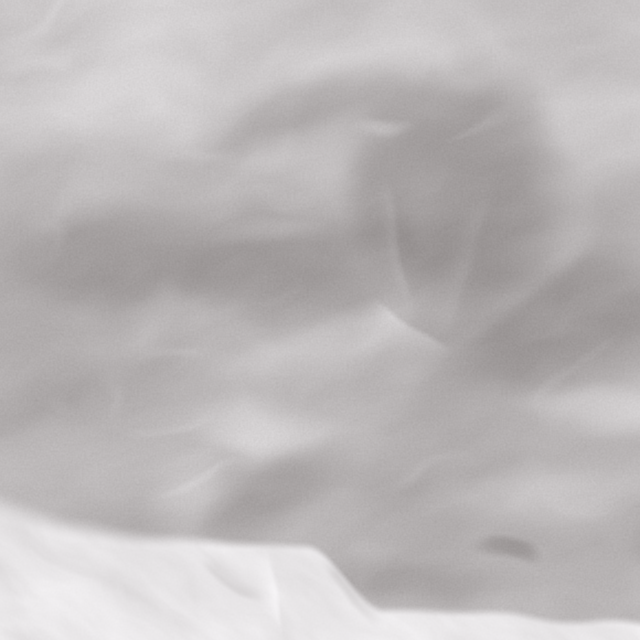
A Shadertoy shader for this texture:

```glsl
// Softly crumpled grey paper with shaded folds above a bright white sheet.

const vec3 SHADOW_GREY = vec3(0.515, 0.493, 0.490);
const vec3 PAPER_WHITE = vec3(0.965, 0.958, 0.965);

vec2 hash22(vec2 p) {
    vec3 q = fract(p.xyx * vec3(0.1031, 0.1030, 0.0973));
    q += dot(q, q.yzx + 33.33);
    return fract((q.xx + q.yz) * q.zy) * 2.0 - 1.0;
}

float gradientNoise(vec2 p) {
    vec2 i = floor(p), f = p - i;
    vec2 u = f * f * f * (f * (f * 6.0 - 15.0) + 10.0);
    vec2 e = vec2(1.0, 0.0);
    float low = mix(dot(hash22(i), f), dot(hash22(i + e), f - e), u.x);
    float high = mix(dot(hash22(i + e.yx), f - e.yx), dot(hash22(i + 1.0), f - 1.0), u.x);
    return mix(low, high, u.y);
}

// Brings a point into axes turned by the given angle.
mat2 turn(float angle) {
    float c = cos(angle), s = sin(angle);
    return mat2(c, -s, s, c);
}

float fbm(vec2 p, float gain) {
    float sum = 0.0, amplitude = 1.0;
    for (int i = 0; i < 4; i++) {
        sum += amplitude * gradientNoise(p);
        p = turn(0.35) * p * 2.03 + 17.3;
        amplitude *= gain;
    }
    return sum;
}

vec2 warp(vec2 p, float frequency, float amount) {
    vec2 q = p * frequency + 40.0;
    return p + amount * vec2(gradientNoise(q), gradientNoise(q + 31.7));
}

// Elliptical tone; softness 1 fades all the way from the centre.
float patchTone(vec2 p, vec2 centre, vec2 radius, float angle, float softness) {
    float d = length(turn(angle) * (p - centre) / radius);
    return 1.0 - smoothstep(1.0 - softness, 1.0 + softness, d);
}

// Lit crease: crisp on the line a-b, fading out to its left.
float fold(vec2 p, vec2 a, vec2 b, float crisp, float fade) {
    vec2 d = b - a, r = p - a;
    float along = dot(r, d) / dot(d, d);
    float side = (d.x * r.y - d.y * r.x) / length(d);
    float taper = smoothstep(-0.25, 0.2, along) * (1.0 - smoothstep(0.8, 1.25, along));
    return taper * smoothstep(-crisp, crisp, side) * exp(-max(side, 0.0) / fade);
}

float backShade(vec2 uv) {
    vec2 p = warp(warp(uv, 5.0, 0.045), 15.0, 0.014);
    float shade = mix(0.705, 0.785, smoothstep(0.58, 0.92, p.y));

    // Broad hollows
    shade -= 0.125 * patchTone(p, vec2(0.71, 0.72), vec2(0.155, 0.17), 0.3, 0.3);
    shade -= 0.110 * patchTone(p, vec2(0.90, 0.50), vec2(0.19, 0.09), 0.2, 0.55);
    shade -= 0.080 * patchTone(p, vec2(0.16, 0.59), vec2(0.22, 0.06), -0.1, 0.7);
    shade -= 0.070 * patchTone(p, vec2(0.48, 0.58), vec2(0.17, 0.08), 0.1, 0.6);
    shade -= 0.100 * patchTone(p, vec2(0.49, 0.83), vec2(0.13, 0.04), 0.15, 0.8);
    shade -= 0.090 * patchTone(p, vec2(0.42, 0.23), vec2(0.09, 0.045), 0.6, 0.7);
    shade -= 0.080 * patchTone(p, vec2(0.66, 0.09), vec2(0.12, 0.028), -0.1, 0.8);
    shade -= 0.090 * patchTone(p, vec2(0.795, 0.13), vec2(0.045, 0.014), -0.2, 0.6);

    // Broad swells
    shade += 0.050 * patchTone(p, vec2(0.14, 0.82), vec2(0.22, 0.05), 0.1, 0.8);
    shade += 0.065 * patchTone(p, vec2(0.88, 0.23), vec2(0.15, 0.035), 0.15, 0.8);
    shade += 0.070 * patchTone(p, vec2(0.96, 0.35), vec2(0.10, 0.03), -0.1, 0.8);
    shade += 0.070 * patchTone(p, vec2(0.39, 0.33), vec2(0.10, 0.03), -0.1, 0.8);
    shade += 0.060 * patchTone(p, vec2(0.42, 0.635), vec2(0.07, 0.015), 0.1, 0.8);
    shade += 0.070 * patchTone(p, vec2(0.60, 0.795), vec2(0.035, 0.009), 0.1, 0.8);
    shade += 0.060 * patchTone(p, vec2(0.28, 0.21), vec2(0.04, 0.06), -0.2, 0.9);

    // Creases spreading from one pinched point
    vec2 s = warp(uv, 11.0, 0.012);
    vec2 pinch = vec2(0.69, 0.46), peak = vec2(0.592, 0.521);
    shade += 0.090 * fold(s, pinch, peak, 0.006, 0.045);
    shade += 0.090 * fold(s, peak, vec2(0.36, 0.44), 0.022, 0.06);
    shade += 0.075 * fold(s, vec2(0.638, 0.54), vec2(0.606, 0.70), 0.010, 0.016);
    shade += 0.055 * fold(s, vec2(0.70, 0.49), vec2(0.76, 0.68), 0.018, 0.022);
    shade += 0.075 * fold(s, vec2(0.71, 0.45), vec2(0.92, 0.62), 0.020, 0.035);

    // Irregular wrinkles and faint bright ridges
    vec2 q = turn(0.25) * p * vec2(3.2, 7.0);
    shade += 0.100 * fbm(q, 0.45);
    float ridge = 1.0 - smoothstep(0.0, 0.11, abs(gradientNoise(q * 1.6 + 9.0)));
    shade += 0.030 * ridge * smoothstep(0.0, 0.4, gradientNoise(p * 6.0 + 5.0));
    return clamp(shade, 0.565, 0.84);
}

float sheetEdge(float x) {
    float leftRim = 0.137 + 0.075 * exp(-5.0 * x);
    float rightRim = 0.092 - 0.068 * x;
    return mix(leftRim, rightRim, smoothstep(0.48, 0.60, x));
}

float sheetShade(vec2 uv) {
    vec2 p = warp(uv, 9.0, 0.022);
    float shade = 0.91 + 0.075 * fbm(turn(-0.6) * p * vec2(5.0, 14.0), 0.5);
    shade += 0.06 * fold(p, vec2(0.44, 0.02), vec2(0.42, 0.12), 0.006, 0.025);
    shade -= 0.09 * fold(p, vec2(0.51, 0.11), vec2(0.57, 0.035), 0.007, 0.035);
    shade -= 0.07 * fold(p, vec2(0.32, 0.11), vec2(0.40, 0.06), 0.006, 0.018);
    return clamp(shade, 0.78, 0.96);
}

void mainImage(out vec4 fragColor, in vec2 fragCoord) {
    vec2 uv = fragCoord / iResolution.xy;
    float rim = sheetEdge(uv.x) + 0.012 * gradientNoise(vec2(uv.x * 9.0, 3.4));
    float blur = mix(0.024, 0.009, smoothstep(0.0, 0.45, uv.x));
    float sheet = 1.0 - smoothstep(rim - blur, rim + blur, uv.y);
    float shade = mix(backShade(uv), sheetShade(uv), sheet);

    // Fine grain, weaker on the white sheet
    float grain = gradientNoise(uv * 290.0) + 0.6 * gradientNoise(uv * 170.0 + 7.0);
    shade += grain * mix(0.026, 0.010, sheet);

    vec3 color = mix(SHADOW_GREY, PAPER_WHITE, (shade - 0.5) / 0.463);
    fragColor = vec4(clamp(color, 0.0, 1.0), 1.0);
}
```
